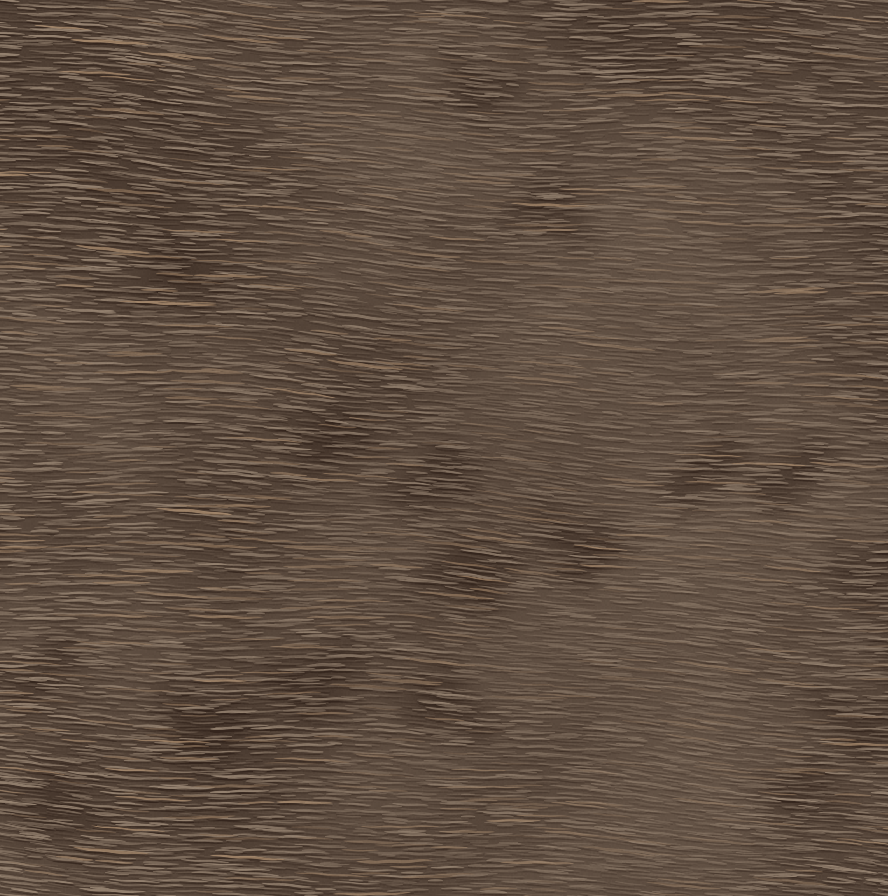
Reproduce this texture procedurally as a WebGL 2 fragment shader.

```glsl
#version 300 es
precision highp float;
// Dark brushed oak: short pale pores run almost level over brown wood.
// Pores are tapered strokes, one per jittered cell, stacked in layers;
// layered sines and scattered knots set where the grain is calm or rough.

uniform vec2 u_resolution;
out vec4 outColor;

const vec3 DARK = vec3(0.255, 0.195, 0.157);
const vec3 PALE = vec3(0.505, 0.435, 0.372);
const vec3 AMBER = vec3(0.05, 0.01, -0.03);

float hash(vec2 p) {
  vec3 q = fract(p.xyx * vec3(0.1031, 0.1030, 0.0973));
  q += dot(q, q.yzx + 33.33);
  return fract((q.x + q.y) * q.z);
}

// Slow uneven field in about -1..1
float sineField(vec2 p) {
  vec2 w = p + 0.15 * sin(p.yx * 5.3 + vec2(1.7, 0.4));
  return 0.5 * sin(w.x * 9.0 + w.y * 4.0)
       + 0.3 * sin(w.y * 17.0 - w.x * 7.0 + 2.0)
       + 0.2 * sin(w.x * 31.0 + w.y * 23.0);
}

// Soft round spots around some of the cell points
float knots(vec2 p, float density) {
  vec2 id = floor(p);
  float spot = 0.0;
  for (int j = -1; j <= 1; j++) {
    for (int i = -1; i <= 1; i++) {
      vec2 c = id + vec2(i, j);
      vec2 center = c + 0.2 + 0.6 * vec2(hash(c + 7.1), hash(c + 19.7));
      float present = step(hash(c + 41.3), density);
      float d = length((p - center) * vec2(0.85, 1.1));
      spot = max(spot, present * (1.0 - smoothstep(0.05, 0.48, d)));
    }
  }
  return spot;
}

// Tapered strokes: x = stroke, y = shaded groove below it, z = warmth
vec3 strokes(vec2 p, vec2 cell, float halfWidth, float seed, float soft) {
  vec3 result = vec3(0.0);
  float row = floor(p.y / cell.y);
  for (int j = -1; j <= 1; j++) {
    float r = row + float(j);
    float shift = hash(vec2(r, seed)) * cell.x;
    float column = floor((p.x + shift) / cell.x);
    for (int i = -1; i <= 1; i++) {
      vec2 c = vec2(column + float(i), r);
      float a = hash(c + seed);
      float b = hash(c + seed + 31.7);
      float e = hash(c + seed + 67.3);
      vec2 d = p + vec2(shift, 0.0) - (c + vec2(a, 0.15 + 0.7 * b)) * cell;
      float halfLength = cell.x * mix(0.20, 0.60, e);
      d.y += d.x * 0.07 * (a - 0.5);
      d.y += halfWidth * 0.3 * sin(d.x * 170.0 + b * 6.3);
      float along = d.x / halfLength;
      float taper = sqrt(max(0.0, 1.0 - along * along));
      float w = halfWidth * mix(0.6, 1.3, b) * taper;
      float fade = smoothstep(0.0, 0.45, taper) * mix(0.4, 1.0, hash(c + seed + 11.9));
      float line = fade * (1.0 - smoothstep(w - soft, w + soft, abs(d.y)));
      float below = abs(d.y + 2.1 * halfWidth);
      float groove = fade * (1.0 - smoothstep(w - soft, w + soft, below));
      result = max(result, vec3(line, groove, line * step(0.88, e)));
    }
  }
  return result;
}

void main() {
  vec2 p = gl_FragCoord.xy / u_resolution.y;
  float soft = 0.55 / u_resolution.y;

  // Calm wood near the middle, broken by rough knots
  float field = sineField(p);
  float knot = knots(p * 7.0 + 0.08 * sin(p.yx * 60.0), 0.3);
  float bump = 1.1 - 2.2 * length((p - vec2(0.6, 0.42)) * vec2(1.0, 0.8));
  float calm = smoothstep(-0.6, 1.0, bump + 0.6 * field) * (1.0 - 0.85 * knot);

  // Grain falls gently to the right with a slow wave
  vec2 g = p;
  g.y += 0.055 * p.x + 0.006 * sin(p.x * 7.0 + p.y * 5.0)
       + 0.002 * sin(p.x * 19.0 - p.y * 11.0);

  vec3 pores = strokes(g, vec2(0.075, 0.0110), 0.00140, 3.0, soft);
  pores = max(pores, strokes(g, vec2(0.055, 0.0125), 0.00120, 57.0, soft));
  pores = max(pores, 0.8 * strokes(g, vec2(0.038, 0.0090), 0.00105, 113.0, soft));
  vec3 fibre = strokes(g, vec2(0.040, 0.0050), 0.00090, 171.0, soft);

  // Sum the brightness, then colour it
  float tone = mix(0.25, 0.46, calm) + 0.09 * field - 0.15 * knot;
  tone += 0.24 * (fibre.x - fibre.y);
  tone -= mix(0.34, 0.16, calm) * pores.y * (1.0 - pores.x);
  tone += mix(1.12, 0.46, calm) * pores.x;
  tone += 0.06 * (hash(floor(p * 512.0)) - 0.5);

  vec3 color = mix(DARK, PALE, clamp(tone, -0.2, 1.3));
  color += AMBER * pores.z * (1.0 - 0.6 * calm);
  outColor = vec4(color, 1.0);
}
```
